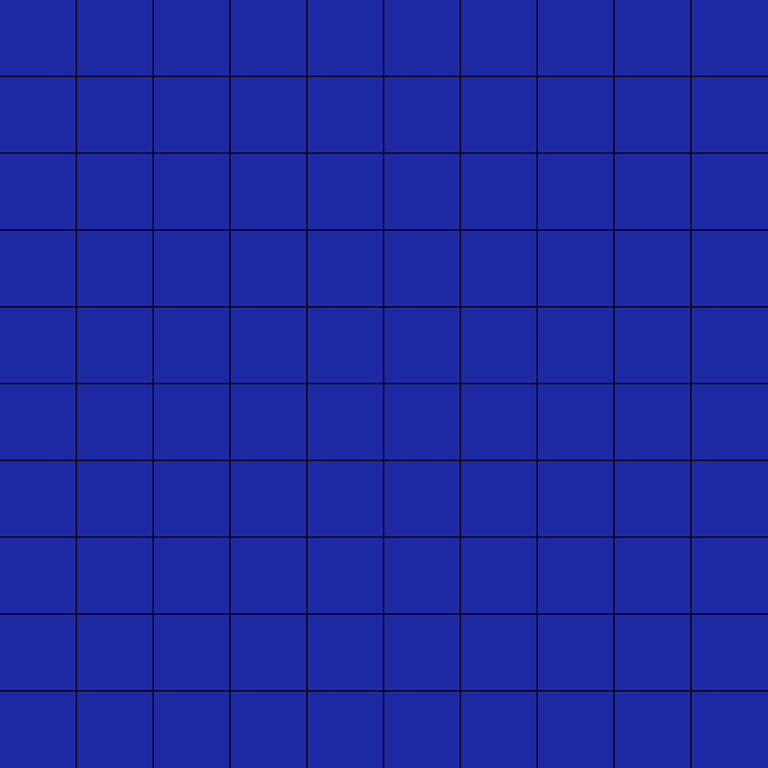
This pattern is drawn by a Shadertoy shader. Its source:

```glsl
// Square grid of thin near-black lines on deep blue, with faintly brighter cell rims.
#define CELLS 10.0
#define LINE_WIDTH 0.0021
#define RIM_WIDTH 0.0017
#define LINE_SHIFT vec2(-0.0005, 0.0005)
#define FIELD_COLOR vec3(0.112, 0.160, 0.640)
#define RIM_COLOR vec3(0.135, 0.172, 0.695)
#define LINE_COLOR vec3(0.010, 0.020, 0.070)

// Signed offset to the nearest interior grid line on each axis; the outer edge has none.
vec2 gridOffset(vec2 uv) {
    vec2 p = uv - LINE_SHIFT;
    vec2 nearest = clamp(round(p * CELLS), 1.0, CELLS - 1.0);
    return p - nearest / CELLS;
}

// Share of a pixel-wide box covered by a centred band, per axis.
vec2 bandCoverage(vec2 offset, float width, vec2 pixel) {
    vec2 lo = max(offset - 0.5 * pixel, vec2(-0.5 * width));
    vec2 hi = min(offset + 0.5 * pixel, vec2(0.5 * width));
    return max(hi - lo, 0.0) / pixel;
}

// Combined coverage of the crossing horizontal and vertical bands.
float gridCoverage(vec2 offset, float width, vec2 pixel) {
    vec2 open = 1.0 - bandCoverage(offset, width, pixel);
    return 1.0 - open.x * open.y;
}

void mainImage(out vec4 fragColor, in vec2 fragCoord) {
    vec2 pixel = 1.0 / iResolution.xy;
    vec2 offset = gridOffset(fragCoord * pixel);

    // Bright rims first, dark lines on top.
    float rim = gridCoverage(offset, LINE_WIDTH + 2.0 * RIM_WIDTH, pixel);
    float line = gridCoverage(offset, LINE_WIDTH, pixel);
    vec3 color = mix(FIELD_COLOR, RIM_COLOR, rim);
    color = mix(color, LINE_COLOR, line);

    fragColor = vec4(color, 1.0);
}
```
